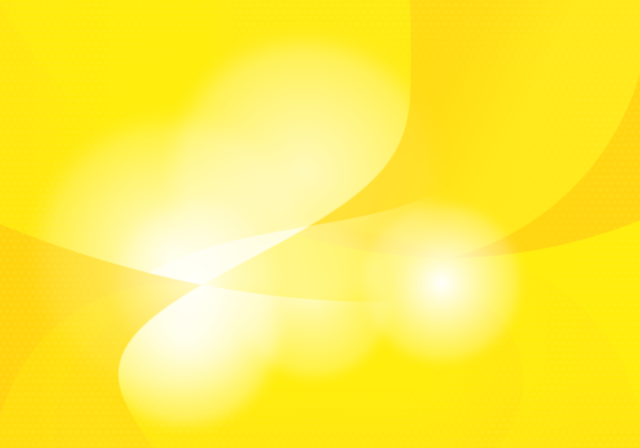
Write a Shadertoy shader that draws this background.

```glsl
// Sunny abstract background: translucent yellow sheets bounded by smooth curves,
// lit by soft white glows, with a faint staggered dot screen toward the borders.
// Each sheet is a signed field; each glow is a radial falloff dimmed per sheet.

// Lengths are fractions of the canvas width, origin at the lower left.
const vec3 LEMON  = vec3(1.0, 0.93, 0.05);
const vec3 CANARY = vec3(1.0, 0.915, 0.11);
const vec3 GOLD   = vec3(1.0, 0.86, 0.08);
const vec3 AMBER  = vec3(1.0, 0.83, 0.06);
const vec3 WHITE  = vec3(1.0, 1.0, 0.98);
const vec2 CROSSING   = vec2(0.479, 0.346);  // where the ribbons meet
const vec2 LEFT_LIGHT  = vec2(0.306, 0.258);
const vec2 RIGHT_LIGHT = vec2(0.690, 0.258);
const float DOT_PITCH    = 0.0115;
const float DOT_RADIUS   = 0.26;             // fraction of the pitch
const float DOT_STRENGTH = 0.13;

// Smooth coverage of the side where the field is positive.
float cover(float field) {
    float w = max(fwidth(field), 1e-5);
    return smoothstep(-w, w, field);
}

float disc(vec2 p, vec2 center, float radius) {
    return cover(radius - length(p - center));
}

float glow(vec2 p, vec2 center, float radius, float power) {
    float t = clamp(1.0 - length(p - center) / radius, 0.0, 1.0);
    return pow(t, power) * smoothstep(0.0, 0.25, t);
}

// Screen blend of two light amounts.
float addLight(float a, float b) {
    return 1.0 - (1.0 - a) * (1.0 - b);
}

// Boundary curves of the sheets.
float sweepX(float y) {
    float d = y - 0.308;
    return 0.4135 + 0.2285 * sin(d * (8.16 - d * (3.75 + 20.0 * d)));
}

float bowlY(float x) {
    return 0.228 + 0.339 * (x - 0.6) * (x - 0.6);
}

float ribbonY(float x) {
    float e = x - CROSSING.x;
    return CROSSING.y + 0.17 * e + 2.0 * e * e * e;
}

float hammockY(float x) {
    return 0.297 + 0.65 * (x - 0.7) * (x - 0.7);
}

float dotScreen(vec2 p) {
    vec2 g = p / vec2(DOT_PITCH, DOT_PITCH * 0.866);
    g.x += 0.5 * mod(floor(g.y), 2.0);
    float d = length(fract(g) - 0.5);
    float soft = 1.2 / (iResolution.x * DOT_PITCH);
    return 1.0 - smoothstep(DOT_RADIUS - soft, DOT_RADIUS + soft, d);
}

void mainImage(out vec4 fragColor, in vec2 fragCoord) {
    vec2 p = fragCoord / iResolution.x;

    // Sheet masks
    float left      = cover(sweepX(p.y) - p.x);
    float aboveBowl = cover(p.y - bowlY(p.x));
    float underRibbon = cover(ribbonY(p.x) - p.y);
    float underHammock = cover(hammockY(p.x) - p.y);
    float bend = p.x - CROSSING.x;
    float fold = cover(CROSSING.y - 1.05 * bend * bend - p.y) * (1.0 - underHammock);
    float veil = underRibbon * (1.0 - smoothstep(0.55, 0.78, p.x));

    // Upper left sheet, darker outside its wide arc
    vec3 upperLeft = mix(LEMON, GOLD, 0.3 * smoothstep(0.25, 0.0, p.x));
    upperLeft = mix(upperLeft, LEMON, 0.5 * disc(p, vec2(0.5, 0.95), 0.559));
    upperLeft = mix(upperLeft, CANARY, 0.5 * smoothstep(0.3, 0.38, p.x));

    // Upper right sheet, a lit bowl over an amber ground
    float lit = smoothstep(0.62, 0.85, p.x + 0.5 * (0.5 - p.y));
    vec3 bowl = mix(GOLD, CANARY, lit);
    vec3 upperRight = mix(mix(AMBER, GOLD, 0.35), bowl, disc(p, vec2(0.6, 0.7), 0.416));
    upperRight = mix(upperRight, CANARY, 0.6 * veil);
    upperRight = mix(upperRight, GOLD, 0.45 * fold * smoothstep(0.0, 0.08, bend));
    upperRight = mix(upperRight, LEMON, underHammock);

    // Lower sheets with overlapping discs
    vec3 lowerLeft = mix(AMBER, GOLD, smoothstep(0.0, 0.16, p.x));
    lowerLeft = mix(lowerLeft, LEMON, 0.35 * disc(p, vec2(0.27, -0.02), 0.278));
    lowerLeft = mix(lowerLeft, GOLD, 0.5 * disc(p, vec2(0.3, 0.02), 0.215));
    vec3 lowerRight = mix(LEMON, GOLD, 0.3 * smoothstep(0.12, 0.0, p.y));
    float shade = 0.22 * disc(p, vec2(0.7, 0.0), 0.303) * smoothstep(0.7, 0.95, p.x);
    shade += 0.25 * disc(p, vec2(0.67, 0.105), 0.148) * smoothstep(0.62, 0.82, p.x);
    lowerRight = mix(lowerRight, GOLD, shade);
    upperRight = mix(upperRight, GOLD, shade * underHammock);

    vec3 color = mix(mix(lowerRight, lowerLeft, left),
                     mix(upperRight, upperLeft, left), aboveBowl);

    // Dots fade in toward the borders
    float border = smoothstep(0.22, 0.5, length((p - vec2(0.5, 0.36)) * vec2(1.0, 1.2)));
    color = mix(color, CANARY + vec3(0.0, 0.04, 0.25), DOT_STRENGTH * border * dotScreen(p));

    // Broad glows are dimmed by the sheet they fall on
    float broad = 0.72 * glow(p, vec2(0.475, 0.43), 0.24, 0.65);
    broad = addLight(broad, 0.85 * glow(p, vec2(0.27, 0.30), 0.25, 0.9));
    broad = addLight(broad, 0.65 * glow(p, vec2(0.49, 0.23), 0.14, 0.7));
    float pool = 0.85 * glow(p, vec2(0.29, 0.18), 0.17, 0.7);
    float belowLight = mix(addLight(broad, pool), 0.45 * broad, left);
    float aboveLight = mix(broad * mix(0.28, 0.7, veil), broad, left);
    float light = mix(belowLight, aboveLight, aboveBowl);

    // Bright sliver and the two light sources
    float sliver = left * aboveBowl * underRibbon;
    light = addLight(light, 0.6 * sliver);
    light = addLight(light, 0.95 * glow(p, LEFT_LIGHT, 0.15, 1.2) * mix(1.0, 0.7, left * (1.0 - aboveBowl)));
    light = addLight(light, glow(p, RIGHT_LIGHT, 0.145, 0.95));
    fragColor = vec4(mix(color, WHITE, clamp(light, 0.0, 1.0)), 1.0);
}
```
